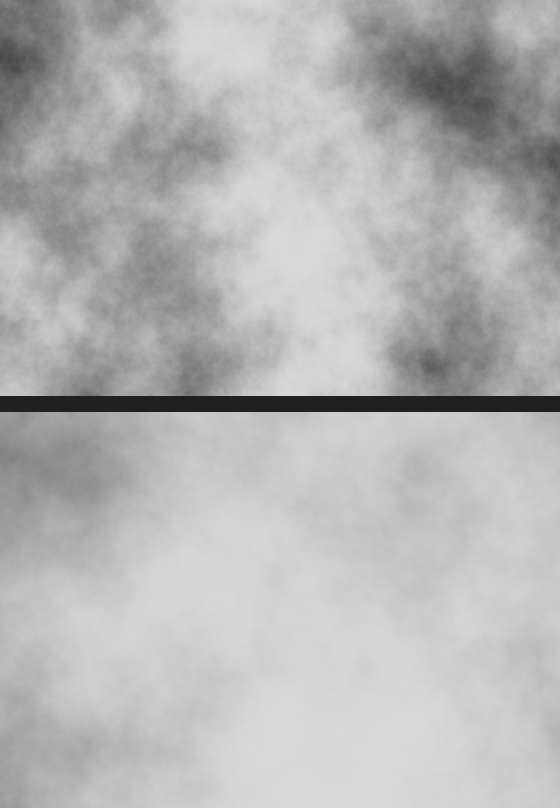
Top: the whole. Bottom: its middle third, enlarged.
A WebGL 1 fragment shader for this texture:

```glsl
precision highp float;

uniform vec2 u_resolution;

const float CLOUD_SCALE = 2.3;      // coarsest cells per canvas height
const float GAIN = 0.6;             // amplitude kept per octave
const float LACUNARITY = 2.03;
const int OCTAVES = 8;
const float CLOUD_CONTRAST = 0.37;
const vec2 SEED = vec2(17.3, 41.7);

const float BAND_CENTER = 0.48;     // bright upright band, at the bottom
const float BAND_LEAN = 0.06;       // drift to the right towards the top
const float BAND_INNER = 0.04;
const float BAND_OUTER = 0.36;
const float BAND_DENSITY = 0.01;
const float SIDE_DENSITY = 0.28;

const float HIGHLIGHT = 0.86;       // brightest grey
const float SHADOW = 0.13;          // darkest grey
const float SHOULDER = 0.08;        // softness of the highlight limit

// Random unit gradient for a lattice point
vec2 gradient(vec2 cell) {
  vec3 h = fract(cell.xyx * vec3(0.1031, 0.1030, 0.0973));
  h += dot(h, h.yzx + 33.33);
  float angle = 6.28319 * fract((h.x + h.y) * h.z);
  return vec2(cos(angle), sin(angle));
}

float gradientNoise(vec2 p) {
  vec2 cell = floor(p);
  vec2 f = p - cell;
  vec2 w = f * f * f * (f * (f * 6.0 - 15.0) + 10.0);
  vec2 e = vec2(1.0, 0.0);
  float a = dot(gradient(cell), f);
  float b = dot(gradient(cell + e.xy), f - e.xy);
  float c = dot(gradient(cell + e.yx), f - e.yx);
  float d = dot(gradient(cell + e.xx), f - e.xx);
  return mix(mix(a, b, w.x), mix(c, d, w.x), w.y);
}

// Octaves are turned against each other to hide the lattice
float clouds(vec2 p) {
  mat2 turn = mat2(0.8, 0.6, -0.6, 0.8);
  float sum = 0.0;
  float amplitude = 1.0;
  for (int i = 0; i < OCTAVES; i++) {
    sum += amplitude * gradientNoise(p);
    p = turn * p * LACUNARITY + SEED;
    amplitude *= GAIN;
  }
  return sum;
}

// Zero for negative values, linear for positive ones, rounded between
float softRamp(float x) {
  return SHOULDER * log(1.0 + exp(x / SHOULDER));
}

void main() {
  vec2 uv = gl_FragCoord.xy / u_resolution;
  vec2 p = gl_FragCoord.xy / u_resolution.y;

  // Dark sides around the bright band
  float offset = abs(uv.x - BAND_CENTER - BAND_LEAN * uv.y);
  float side = smoothstep(BAND_INNER, BAND_OUTER, offset);
  float density = mix(BAND_DENSITY, SIDE_DENSITY, side);

  // Smoke density to grey
  density += CLOUD_CONTRAST * clouds(p * CLOUD_SCALE + SEED);
  float grey = max(HIGHLIGHT - softRamp(density), SHADOW);
  gl_FragColor = vec4(vec3(grey), 1.0);
}
```
